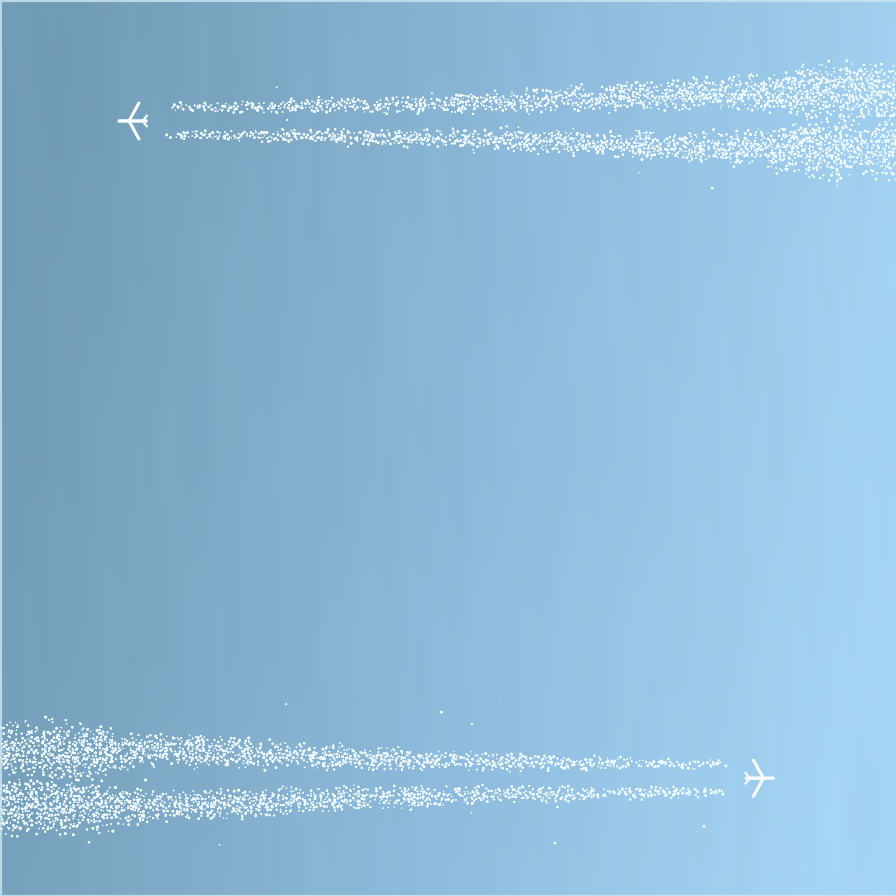
Give the GLSL for this background, as a WebGL 1 fragment shader.

```glsl
precision highp float;
// Two small white planes crossing a blue sky in opposite directions, each with twin speckled vapour trails.

uniform vec2 u_resolution;

const vec3 SKY_DARK = vec3(0.445, 0.612, 0.712);
const vec3 SKY_MID = vec3(0.547, 0.722, 0.847);
const vec3 SKY_LIGHT = vec3(0.645, 0.832, 0.955);
const vec3 VAPOUR = vec3(0.95, 0.985, 1.0);
const vec3 PLANE_WHITE = vec3(0.98, 0.99, 1.0);
const vec3 BORDER = vec3(0.80, 0.90, 0.94);

const vec2 PLANE_LEFT = vec2(0.148, 0.865);
const vec2 PLANE_RIGHT = vec2(0.848, 0.1315);
const float SKY_TILT = 0.17;
const float BAND_STRENGTH = 0.012;
const float TRAIL_START = 0.031;
const float TRAIL_GAP = 0.0155;
const float SPECK_CELL = 0.0032;
const float BORDER_WIDTH = 0.0024;

float hash(vec2 p) {
  vec3 q = fract(vec3(p.xyx) * 0.1031);
  q += dot(q, q.yzx + 33.33);
  return fract((q.x + q.y) * q.z);
}

float gradientDot(vec2 cell, vec2 offset) {
  float angle = 6.28318 * hash(cell);
  return dot(vec2(cos(angle), sin(angle)), offset);
}

float gradientNoise(vec2 p) {
  vec2 i = floor(p);
  vec2 f = fract(p);
  vec2 w = f * f * f * (f * (f * 6.0 - 15.0) + 10.0);
  float low = mix(gradientDot(i, f), gradientDot(i + vec2(1, 0), f - vec2(1, 0)), w.x);
  float high = mix(gradientDot(i + vec2(0, 1), f - vec2(0, 1)), gradientDot(i + 1.0, f - 1.0), w.x);
  return mix(low, high, w.y);
}

float segment(vec2 p, vec2 a, vec2 b) {
  vec2 ab = b - a;
  return length(p - a - ab * clamp(dot(p - a, ab) / dot(ab, ab), 0.0, 1.0));
}

// Sky: tilted three-stop gradient with faint upright bands
vec3 sky(vec2 uv) {
  float s = clamp(uv.x - SKY_TILT * (uv.y - 0.5), 0.0, 1.0);
  vec3 color = mix(SKY_DARK, SKY_MID, min(s * 2.0, 1.0));
  color = mix(color, SKY_LIGHT, max(s * 2.0 - 1.0, 0.0));
  return color + BAND_STRENGTH * gradientNoise(uv * vec2(38.0, 5.0));
}

// Local frame: x runs from the nose back along the trail, y is sideways
float planeDistance(vec2 p) {
  p.y = abs(p.y);
  float body = segment(p, vec2(-0.015, 0.0), vec2(0.015, 0.0)) - 0.0019;
  float wing = segment(p, vec2(-0.004, 0.0), vec2(0.007, 0.020)) - 0.0017;
  float tail = segment(p, vec2(0.011, 0.0), vec2(0.016, 0.006)) - 0.0012;
  return min(body, min(wing, tail));
}

// Chance of a speck: two widening plumes that merge far behind the plane
float trailDensity(vec2 p) {
  float t = max(p.x, 0.0);
  float center = min(TRAIL_GAP + 0.036 * t * t, 0.031);
  float spread = 0.004 + 0.024 * t + 0.013 * smoothstep(0.67, 0.78, t);
  float wobble = 0.25 * spread * gradientNoise(p * vec2(30.0, 60.0));
  float d = abs(abs(p.y) - center + wobble) / spread;
  float clumps = 0.85 + 0.5 * gradientNoise(p * vec2(55.0, 120.0));
  return smoothstep(1.15, 0.15, d) * clumps * smoothstep(TRAIL_START, TRAIL_START + 0.02, t);
}

// Jittered round specks, one candidate per cell
float trail(vec2 p, float seed, float pixel) {
  if (p.x < TRAIL_START - 0.01 || abs(p.y) > 0.085) return 0.0;
  vec2 home = floor(p / SPECK_CELL);
  float cover = 0.0;
  for (int j = -1; j <= 1; j++) {
    for (int i = -1; i <= 1; i++) {
      vec2 cell = home + vec2(float(i), float(j));
      vec2 key = cell + seed;
      vec2 jitter = vec2(hash(key + 17.3), hash(key + 61.7));
      vec2 speck = (cell + jitter) * SPECK_CELL;
      float radius = SPECK_CELL * mix(0.25, 0.55, hash(key + 91.1));
      float present = step(hash(key + 37.9), trailDensity(speck));
      float edge = length(p - speck) - radius;
      cover = max(cover, present * smoothstep(0.5 * pixel, -0.5 * pixel, edge));
    }
  }
  return cover;
}

void main() {
  vec2 uv = gl_FragCoord.xy / u_resolution;
  float pixel = 1.0 / min(u_resolution.x, u_resolution.y);
  vec3 color = sky(uv);

  // The second flight is the first turned by half a circle
  for (int k = 0; k < 2; k++) {
    vec2 p = k == 0 ? uv - PLANE_LEFT : PLANE_RIGHT - uv;
    color = mix(color, VAPOUR, trail(p, 200.0 + 311.0 * float(k), pixel));
    color = mix(color, PLANE_WHITE, smoothstep(0.6 * pixel, -0.6 * pixel, planeDistance(p)));
  }

  // Pale hairline on the left, top and bottom edges
  float edge = min(uv.x, min(1.0 - uv.y, uv.y + 0.001));
  float border = smoothstep(0.5 * pixel, -0.5 * pixel, edge - BORDER_WIDTH);
  gl_FragColor = vec4(mix(color, BORDER, 0.8 * border), 1.0);
}
```
